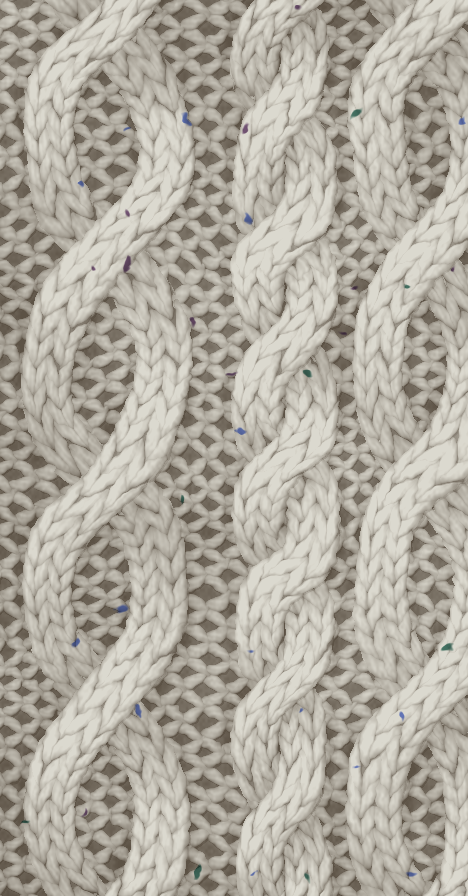
Reproduce this texture procedurally as a WebGL 1 fragment shader.

```glsl
precision highp float;
// Cream cable knit: two wide cables around a narrow one on a purl ground.
// Each cable is a pair of crossing sine strands covered in yarn loops;
// a height field gives soft light and shade, then coloured flecks are added.
uniform vec2 u_resolution;

const float PI = 3.14159265;
const vec3 SHADOW = vec3(0.36, 0.32, 0.27);
const vec3 WOOL = vec3(0.86, 0.85, 0.81);
const vec3 BLUE = vec3(0.24, 0.31, 0.56);
const vec3 PLUM = vec3(0.29, 0.18, 0.30);
const vec3 GREEN = vec3(0.13, 0.30, 0.25);
const float LOOP_DEPTH = 0.007;

float hash(vec2 p) {
  return fract(sin(dot(p, vec2(127.1, 311.7))) * 43758.5453);
}

float noise(vec2 p) {
  vec2 i = floor(p), f = fract(p);
  f = f * f * (3.0 - 2.0 * f);
  return mix(mix(hash(i), hash(i + vec2(1.0, 0.0)), f.x),
             mix(hash(i + vec2(0.0, 1.0)), hash(i + vec2(1.0, 1.0)), f.x), f.y);
}

// Overlapping slanted yarn loops, one per unit cell: x = height, y = ply twist.
// The slant alternates by column, or as a checkerboard when weave is 1.
vec2 yarnLoops(vec2 q, vec2 radii, float tilt, float bend, float weave) {
  vec2 best = vec2(0.0);
  for (int i = -1; i <= 1; i++) {
    for (int j = -1; j <= 1; j++) {
      vec2 cell = floor(q) + vec2(float(i), float(j));
      float side = mod(cell.x + weave * cell.y, 2.0) * 2.0 - 1.0;
      vec2 jitter = vec2(hash(cell + 3.1), hash(cell + 8.7)) - 0.5;
      vec2 d = q - cell - 0.5 - 0.28 * jitter;
      d.x -= side * (tilt * d.y + bend * d.y * d.y);
      vec2 e = d / radii;
      float h = sqrt(max(1.0 - dot(e, e), 0.0));
      if (h > best.x) best = vec2(h, sin(7.0 * e.y + 8.0 * side * e.x));
    }
  }
  return best;
}

// One rounded strand of four loop columns: height, loop height, twist
vec3 strand(vec2 p, float centre, float slope, float width, float lift) {
  float stretch = sqrt(1.0 + slope * slope);
  float across = (p.x - centre) / stretch;
  float s = across / width;
  if (abs(s) > 1.0) return vec3(0.0);
  float along = p.y + across * slope / stretch;
  vec2 loops = yarnLoops(vec2(s * 2.0, along / 0.025),
                         vec2(0.52, 0.84), 0.55, 0.0, 0.0);
  float dome = pow(1.0 - s * s, 0.4);
  return vec3(lift * dome + LOOP_DEPTH * loops.x, loops);
}

vec3 higher(vec3 a, vec3 b) {
  return a.x > b.x ? a : b;
}

// Rising strand passes over the falling one at every crossing
vec3 cable(vec2 p, float axis, float swing, float width, float period, float phase) {
  float t = fract((p.y - phase) / period + 0.5) - 0.5;
  float wave = sin(PI * t);
  float over = cos(PI * t);
  float offset = swing * wave * (1.25 - 0.25 * wave * wave);
  float slope = swing * PI / period * over * (1.25 - 0.75 * wave * wave);
  vec3 front = strand(p, axis + offset, slope, width, 0.017 * (1.0 + 0.5 * over));
  vec3 back = strand(p, axis - offset, -slope, width, 0.017 * (1.0 - 0.7 * over));
  return higher(front, back);
}

vec3 knit(vec2 p) {
  vec2 loops = yarnLoops(p.yx / vec2(0.0175, 0.021), vec2(0.47, 0.72), 0.75, 0.7, 1.0);
  vec3 surface = vec3(LOOP_DEPTH * loops.x, loops);
  surface = higher(surface, cable(p, 0.118, 0.064, 0.031, 0.250, 0.215));
  surface = higher(surface, cable(p, 0.315, 0.029, 0.028, 0.128, 0.102));
  return higher(surface, cable(p, 0.476, 0.056, 0.031, 0.250, 0.215));
}

// Scattered tweed specks: rgb colour and coverage
vec4 flecks(vec2 p) {
  vec2 q = p / 0.06;
  vec2 cell = floor(q);
  vec2 centre = 0.25 + 0.5 * vec2(hash(cell + 1.7), hash(cell + 5.3));
  float angle = PI * hash(cell + 9.1);
  vec2 d = mat2(cos(angle), sin(angle), -sin(angle), cos(angle)) * (q - centre - cell);
  float size = mix(0.05, 0.12, hash(cell + 4.4));
  float r = length(d * vec2(1.0, 1.9)) + 0.07 * (noise(p * 260.0) - 0.5);
  float pick = hash(cell + 12.9);
  vec3 tint = pick < 0.4 ? BLUE : (pick < 0.75 ? PLUM : GREEN);
  float present = step(hash(cell + 21.3), 0.2);
  return vec4(tint, present * (1.0 - smoothstep(size - 0.04, size + 0.03, r)));
}

void main() {
  vec2 p = gl_FragCoord.xy / u_resolution.y;
  // Hand-made unevenness
  vec2 warp = vec2(noise(p * 11.0), noise(p * 11.0 + 40.0)) - 0.5;
  vec2 fuzz = vec2(noise(p * 150.0), noise(p * 150.0 + 70.0)) - 0.5;
  vec2 k = p + 0.018 * warp + 0.003 * fuzz;

  // Light from the upper left; surrounding heights give ambient shade
  vec3 surface = knit(k);
  float facing = (surface.x - knit(k + vec2(-0.0012, 0.0016)).x) / 0.002;
  float around = 0.0;
  for (int i = 0; i < 4; i++) {
    float a = PI * (0.5 * float(i) + 0.2);
    around += 0.25 * knit(k + 0.016 * vec2(cos(a), sin(a))).x;
  }
  float shade = 0.24 + 0.40 * surface.y + 0.09 * clamp(facing, -1.3, 1.3);
  shade += 12.0 * surface.x + 13.0 * (surface.x - around) + 0.035 * surface.z;
  shade += 0.10 * (noise(p * vec2(330.0, 240.0)) - 0.5);
  shade += 0.14 * (noise(p * 5.0) - 0.5) + 0.12 * (noise(p * 22.0) - 0.5);

  vec3 colour = mix(SHADOW, WOOL, clamp(shade, 0.0, 1.0));
  vec4 fleck = flecks(p + 0.004 * fuzz);
  colour = mix(colour, fleck.rgb * (0.6 + 0.6 * shade), 0.85 * fleck.a);
  gl_FragColor = vec4(colour, 1.0);
}
```
